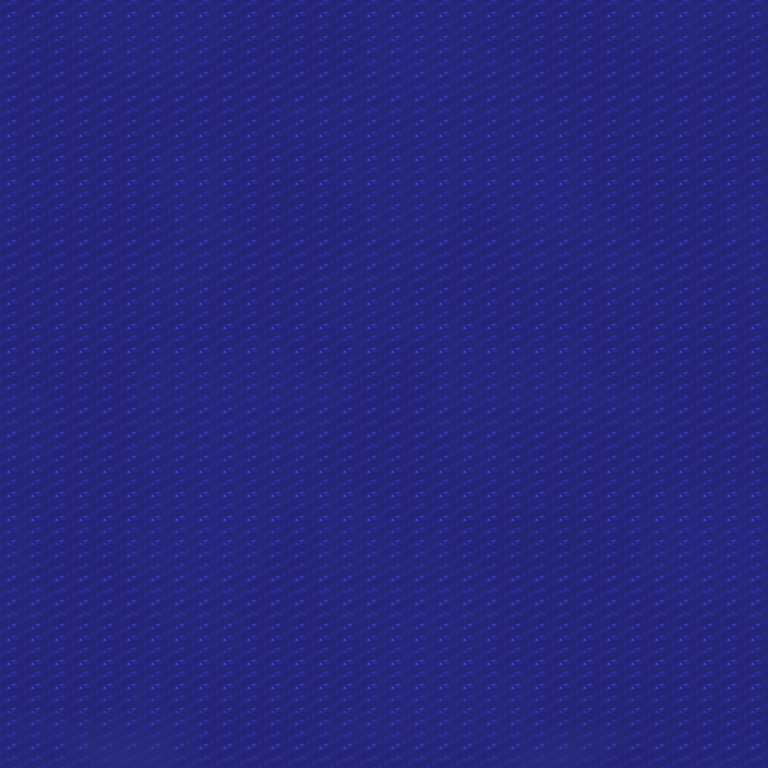
This texture is drawn by a WebGL 2 fragment shader. Its source:

```glsl
#version 300 es
precision highp float;
// Dark blue twill cloth: a 32 by 64 grid of small weave cells. Each cell holds
// a bright dot, a short dash and scattered flecks on a ragged diagonal band.
// Rows differ in a cycle of seven, and soft gradient noise adds faint wear.

#define REPEATS vec2(32.0, 64.0)
#define ROW_SHIFT 0.29
#define DOT_RADIUS 0.12
#define DASH_RADIUS 0.075
#define FLECK_RADIUS 0.075
#define FLECK_COUNT 6
#define BAND_HALF_WIDTH 0.25
#define BAND_WAVE 0.045
#define SPECKLE_GRID vec2(10.0, 6.0)
#define DIM_ROW_GAIN 0.45
#define WEAR 0.018

uniform vec2 u_resolution;
out vec4 outColor;

const float PI = 3.14159;
const vec3 CLOTH = vec3(0.137, 0.143, 0.463);
const vec3 BAND = vec3(0.160, 0.162, 0.540);
const vec3 FLECK = vec3(0.180, 0.182, 0.610);
const vec3 DASH = vec3(0.212, 0.220, 0.735);
const vec3 DOT = vec3(0.230, 0.240, 0.790);
const vec3 DUST = vec3(0.180, 0.185, 0.500);

vec2 hashGradient(vec2 p) {
    vec3 q = fract(p.xyx * vec3(0.1031, 0.1030, 0.0973));
    q += dot(q, q.yzx + 33.33);
    float angle = 2.0 * PI * fract((q.x + q.y) * q.z);
    return vec2(cos(angle), sin(angle));
}

float cornerValue(vec2 cell, vec2 offset, vec2 f, vec2 period) {
    return dot(hashGradient(mod(cell + offset, period)), f - offset);
}

// Gradient noise that wraps after the given number of lattice cells
float gradientNoise(vec2 p, vec2 period) {
    vec2 cell = floor(p), f = fract(p);
    vec2 s = f * f * f * (f * (f * 6.0 - 15.0) + 10.0);
    float low = mix(cornerValue(cell, vec2(0, 0), f, period),
                    cornerValue(cell, vec2(1, 0), f, period), s.x);
    float high = mix(cornerValue(cell, vec2(0, 1), f, period),
                     cornerValue(cell, vec2(1, 1), f, period), s.x);
    return mix(low, high, s.y);
}

float segmentDistance(vec2 p, vec2 a, vec2 b) {
    vec2 ab = b - a;
    return length(p - a - ab * clamp(dot(p - a, ab) / dot(ab, ab), 0.0, 1.0));
}

float coverage(float distanceToEdge, float edge) {
    return 1.0 - smoothstep(-edge, edge, distanceToEdge);
}

// Height of the band's middle: shallow inside a cell, steeper where cells join
float bandHeight(float x) {
    return 0.5 * x - BAND_WAVE * sin(PI * x);
}

// Three rows in every seven are bright; the phase picks which
float rowGain(float row, float phase) {
    float wave = cos(2.0 * PI * (3.0 * row - phase) / 7.0);
    return mix(DIM_ROW_GAIN, 1.0, smoothstep(-0.6, 0.6, wave));
}

void main() {
    vec2 uv = gl_FragCoord.xy / u_resolution;
    vec2 grid = uv * REPEATS - vec2(0.0, ROW_SHIFT);
    vec2 local = (fract(grid) - 0.5) * vec2(REPEATS.y / REPEATS.x, 1.0);
    float row = floor(grid.y);
    float edge = 0.65 * REPEATS.y / u_resolution.y;

    // Ragged band, joined from cell to cell and broken by speckles
    float offBand = fract(local.y - bandHeight(local.x) + 0.5) - 0.5;
    float band = coverage(abs(offBand) - BAND_HALF_WIDTH, edge + 0.05);
    float speckle = gradientNoise(grid * SPECKLE_GRID, SPECKLE_GRID);
    band *= clamp(0.3 + 2.4 * speckle, 0.0, 1.0);
    vec3 color = mix(CLOTH, BAND, band);

    // Faint flecks strewn along the band, each with its own height
    for (int i = 0; i < FLECK_COUNT; i++) {
        float order = float(i);
        float x = 1.8 * ((order + 0.5) / float(FLECK_COUNT) - 0.5);
        float lift = 0.17 * hashGradient(vec2(order, 5.0)).y;
        vec2 fromFleck = vec2(local.x - x, offBand - lift);
        float fleck = length(fromFleck) - FLECK_RADIUS;
        color = mix(color, FLECK, coverage(fleck, edge) * rowGain(row, 2.0 * order));
    }

    // Bright stitches
    float dash = segmentDistance(local, vec2(0.06, 0.10), vec2(0.26, 0.16)) - DASH_RADIUS;
    float spot = length(local - vec2(-0.28, -0.12)) - DOT_RADIUS;
    color = mix(color, DASH, coverage(dash, edge) * rowGain(row, 4.0));
    color = mix(color, DOT, coverage(spot, edge) * rowGain(row, 3.0));

    // Broad wear, with patches of pale dust along the lower edge
    float cloud = gradientNoise(uv * 4.0 + 7.3, vec2(64.0))
                + 0.5 * gradientNoise(uv * 9.0 + 2.1, vec2(64.0));
    color += WEAR * cloud * vec3(0.3, 0.3, 1.0);
    float patches = smoothstep(-0.05, 0.4, gradientNoise(uv * vec2(5.0, 11.0) + 3.7, vec2(64.0)));
    float lowerEdge = 1.0 - smoothstep(0.01, 0.08, uv.y);
    color = mix(color, DUST, 0.5 * patches * lowerEdge);

    outColor = vec4(color, 1.0);
}
```
